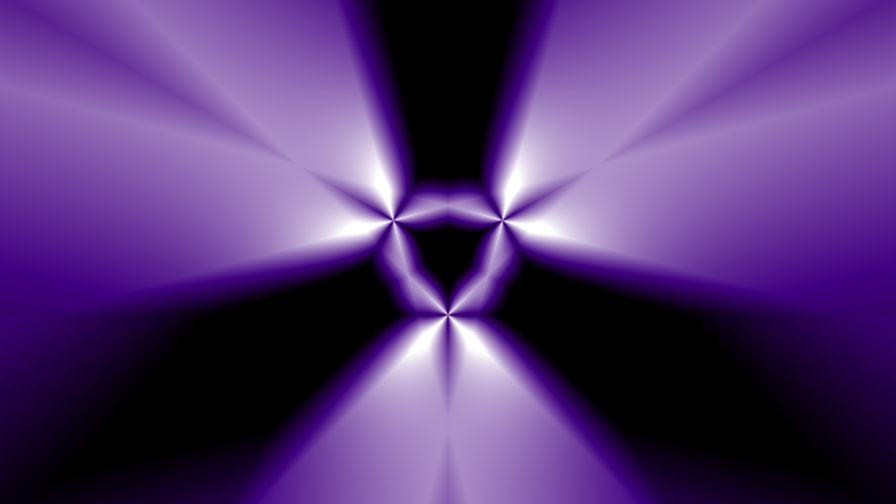
Write a Shadertoy shader that draws this background.

```glsl
const float PI = 3.14159265;

// Four-rayed star: 1 along each diagonal of its outward axis, 0 halfway between
float starGlow(vec2 p, vec2 axis) {
    vec2 local = vec2(dot(p, axis), axis.x * p.y - axis.y * p.x);
    float quarter = fract(atan(local.y, local.x) / (0.5 * PI));
    float ray = 1.0 - 2.0 * abs(quarter - 0.5);
    // Soften the singular point at the core
    return mix(0.5, ray, smoothstep(0.0, 0.008, length(p)));
}

// Black to violet, then violet to white
vec3 glowColor(float glow) {
    const vec3 violet = vec3(0.25, 0.0, 0.5);
    vec3 dim = violet * clamp((glow - 1.0) / 0.5, 0.0, 1.0);
    return mix(dim, vec3(1.0), clamp((glow - 1.5) / 0.88, 0.0, 1.0));
}

void mainImage(out vec4 fragColor, in vec2 fragCoord) {
    vec2 uv = (fragCoord - 0.5 * iResolution.xy) / iResolution.y;

    // Three stars on the corners of a triangle pointing down
    float glow = 0.0;
    for (int i = 0; i < 3; i++) {
        float angle = PI / 6.0 + float(i) * 2.0 * PI / 3.0;
        vec2 axis = vec2(cos(angle), sin(angle));
        glow += starGlow(uv - 0.125 * axis, axis);
    }

    fragColor = vec4(glowColor(glow), 1.0);
}
```
